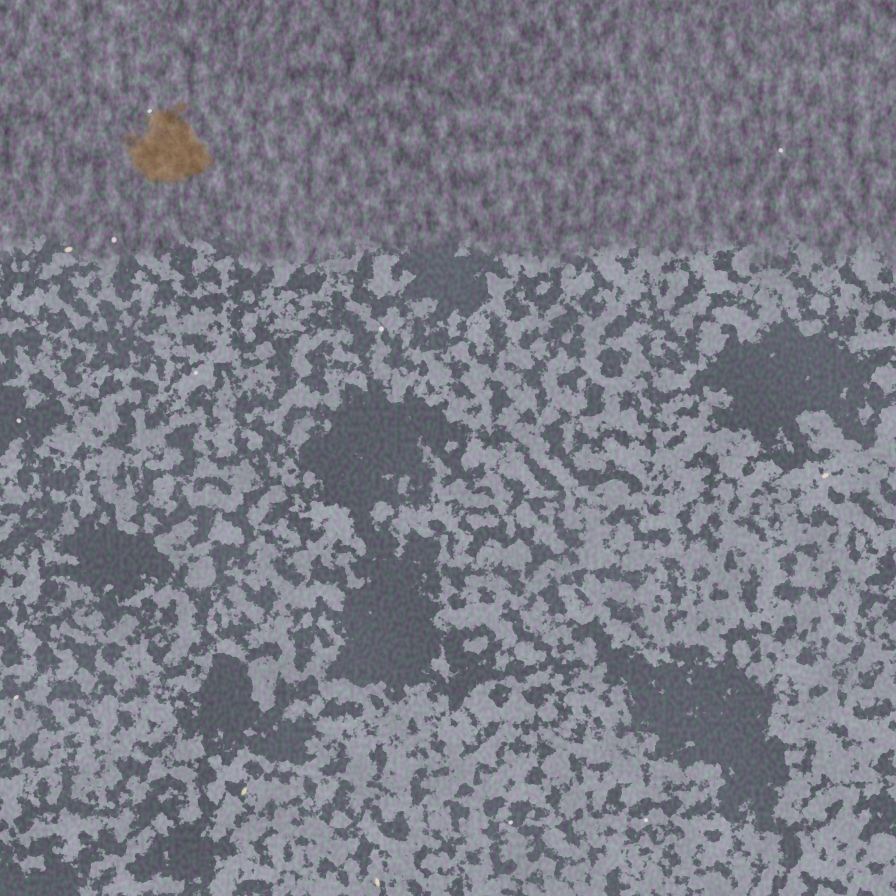
Reproduce this texture procedurally as a WebGL 1 fragment shader.

```glsl
precision highp float;
// Weathered grey slab: a streaky mauve band above a worn, blotchy surface.
// Layered gradient noise is thresholded into pale flakes over dark slate;
// bare patches, colour grain, a rust stain and sparse glints finish it.
uniform vec2 u_resolution;

#define BAND_EDGE 0.715      // height where the smooth band begins
#define FLAKE_SCALE 46.0     // flakes across the canvas
#define FLAKE_SOFTNESS 0.13  // half width of the flake edges
#define FLAKE_COVER 0.07     // higher gives more pale flakes
#define PATCH_SCALE 4.3      // bare patches across the canvas
#define BAND_CONTRAST 0.17   // mottling of the upper band
#define GRAIN 0.075          // brightness of the fine grain
#define CHROMA 0.10          // green to magenta drift
#define STAIN_CENTER vec2(0.188, 0.835)
#define STAIN_RADIUS 0.052
#define GLINT_CHANCE 0.045   // share of cells holding a glint

const vec3 SLATE = vec3(0.365, 0.380, 0.420);
const vec3 FLAKE = vec3(0.595, 0.605, 0.645);
const vec3 MAUVE = vec3(0.455, 0.445, 0.495);
const vec3 RUST = vec3(0.56, 0.42, 0.27);
const vec3 MAGENTA_AXIS = vec3(0.55, -0.75, 0.40);

float hash(vec2 p) {
  vec3 q = fract(p.xyx * vec3(0.1031, 0.1030, 0.0973));
  q += dot(q, q.yzx + 33.33);
  return fract((q.x + q.y) * q.z);
}

float corner(vec2 cell, vec2 offset) {
  float a = 6.2832 * hash(cell);
  return dot(vec2(cos(a), sin(a)), offset);
}

// Gradient noise, about -0.7 to 0.7
float noise(vec2 p) {
  vec2 i = floor(p), f = fract(p);
  vec2 u = f * f * f * (f * (f * 6.0 - 15.0) + 10.0);
  vec2 e = vec2(1.0, 0.0);
  float low = mix(corner(i, f), corner(i + e, f - e), u.x);
  float high = mix(corner(i + e.yx, f - e.yx), corner(i + 1.0, f - 1.0), u.x);
  return mix(low, high, u.y);
}

float fbm(vec2 p) {
  float sum = 0.0, weight = 1.0;
  for (int i = 0; i < 4; i++) {
    sum += weight * noise(p);
    p = mat2(1.6, 1.2, -1.2, 1.6) * p + 17.3;
    weight *= 0.58;
  }
  return sum;
}

// Pale flakes, thinned out where the slab is bare
vec3 wornSurface(vec2 p) {
  float bare = smoothstep(0.16, 0.48, fbm(p * PATCH_SCALE + 31.7));
  float drift = 0.22 * noise(p * 9.0 + 5.0);
  float lean = 0.16 * (p.x - 0.5) + 0.14 * (0.4 - p.y);
  float field = fbm(p * FLAKE_SCALE + 60.0) + FLAKE_COVER + drift + lean - 0.75 * bare;
  float flake = smoothstep(-FLAKE_SOFTNESS, FLAKE_SOFTNESS, field);
  vec3 base = SLATE * (1.0 + 0.12 * noise(p * 7.0 + 80.0));
  vec3 pale = FLAKE * (1.0 + 0.09 * noise(p * 18.0 + 40.0));
  return mix(base, pale, flake);
}

// Soft mottling drawn out vertically
vec3 smoothBand(vec2 p) {
  float mottle = fbm(p * vec2(68.0, 42.0) + 11.0);
  float cloud = noise(p * 5.0 + 23.0);
  float shade = BAND_CONTRAST * mottle + 0.06 * cloud - 0.06 * (p.y - 0.85);
  return MAUVE + shade * vec3(0.95, 1.0, 1.0);
}

// Short bright flecks: x is the mask, y the hue
vec2 glint(vec2 p) {
  vec2 grid = p * 20.0, cell = floor(grid);
  vec2 jitter = vec2(hash(cell + 3.1), hash(cell + 8.7));
  vec2 d = fract(grid) - 0.3 - 0.4 * jitter;
  float a = 6.2832 * hash(cell + 15.4);
  d = mat2(cos(a), sin(a), -sin(a), cos(a)) * d;
  d.x *= mix(0.45, 1.0, jitter.y);
  float size = mix(0.05, 0.10, jitter.x);
  float present = step(hash(cell + 27.9), GLINT_CHANCE);
  return vec2(present * (1.0 - smoothstep(0.4 * size, size, length(d))), jitter.y);
}

void main() {
  vec2 p = gl_FragCoord.xy / u_resolution;

  // Two zones with a ragged border
  float border = p.y - BAND_EDGE + 0.035 * fbm(p * 11.0 + 2.0);
  float band = smoothstep(-0.012, 0.022, border);
  vec3 color = mix(wornSurface(p), smoothBand(p), band);

  // Fine brightness and colour grain
  float fine = noise(p * vec2(210.0, 170.0) + 9.0);
  float tint = noise(p * vec2(150.0, 85.0) + 51.0) + 0.5 * noise(p * 190.0 + 70.0);
  color += GRAIN * fine + CHROMA * mix(0.65, 1.0, band) * tint * MAGENTA_AXIS;

  // Rust stain with a frayed rim
  float rim = length((p - STAIN_CENTER) * vec2(1.0, 1.1)) + 0.026 * fbm(p * 30.0);
  float stain = 1.0 - smoothstep(0.55 * STAIN_RADIUS, STAIN_RADIUS, rim);
  color = mix(color, RUST + 0.16 * fbm(p * 55.0 + 4.0), 0.72 * stain);

  // Glints from white to warm or pink
  vec2 fleck = glint(p);
  vec3 shine = mix(vec3(0.95, 0.88, 0.76), vec3(0.95, 0.86, 0.93), fleck.y);
  color = mix(color, shine, 0.85 * fleck.x);

  gl_FragColor = vec4(clamp(color, 0.0, 1.0), 1.0);
}
```
